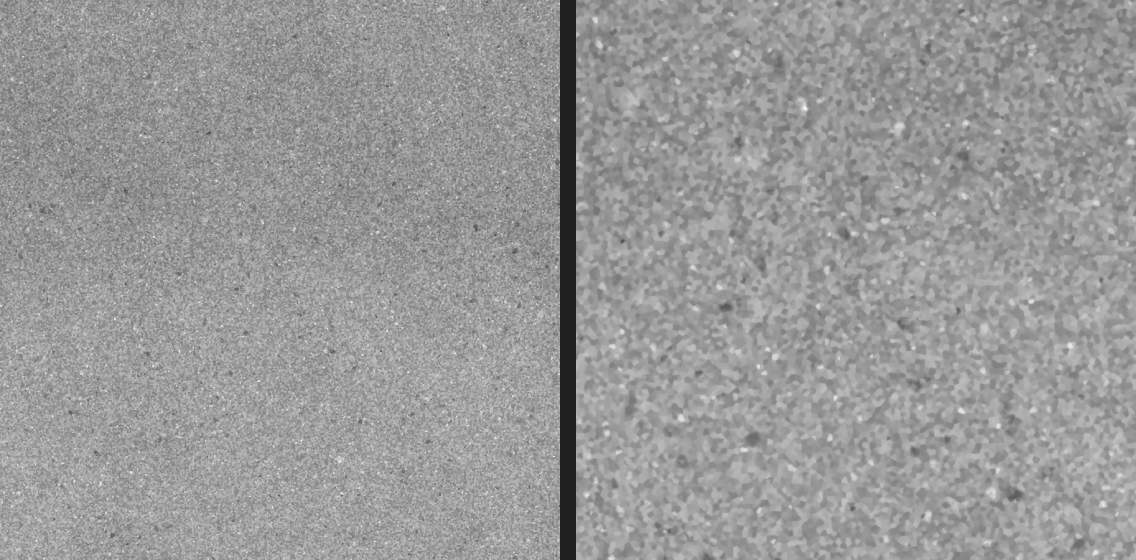
Left, the full canvas; right, a detail of the centre.
A Shadertoy shader for this texture:

```glsl
// Fine-grained grey concrete with soft clouds, pale flecks and dark pits.

vec3 hash3(vec2 cell) {
    vec3 q = fract(cell.xyx * vec3(0.1031, 0.1030, 0.0973));
    q += dot(q, q.yxz + 33.33);
    return fract((q.xxy + q.yzz) * q.zyx);
}

// Cellular noise: random greys of nearby points, blended; centred on zero.
float cellNoise(vec2 p, float sharpness) {
    vec2 base = floor(p);
    float sum = 0.0, weights = 0.0;
    for (int y = -1; y <= 1; y++)
    for (int x = -1; x <= 1; x++) {
        vec2 cell = base + vec2(x, y);
        vec3 rnd = hash3(cell);
        vec2 d = cell + rnd.xy - p;
        float w = exp(-sharpness * dot(d, d));
        sum += w * (rnd.z - 0.5);
        weights += w;
    }
    return sum / weights;
}

// Scattered lumpy spots, at most one per cell; radius is in cells.
float spots(vec2 p, float density, float radius) {
    vec2 base = floor(p);
    float cover = 0.0;
    for (int y = -1; y <= 1; y++)
    for (int x = -1; x <= 1; x++) {
        vec2 cell = base + vec2(x, y);
        vec3 place = hash3(cell + 17.0);
        vec3 look = hash3(cell + 71.0);
        vec2 d = p - cell - place.xy;
        float angle = atan(d.y, d.x) + 6.283 * look.x;
        float lumpy = 1.0 + 0.2 * sin(2.0 * angle) + 0.1 * sin(3.0 * angle + 9.0 * look.y);
        float r = radius * mix(0.55, 1.2, look.z) * lumpy;
        float spot = 1.0 - smoothstep(0.35 * r, r, length(d));
        cover = max(cover, spot * step(place.z, density) * mix(0.45, 1.0, look.y));
    }
    return cover;
}

void mainImage(out vec4 fragColor, in vec2 fragCoord) {
    vec2 uv = fragCoord / iResolution.y;

    // Broad tone: darker upper half with a wavering border, paler below.
    float clouds = cellNoise(uv * 5.0 + 3.0, 3.0);
    float patches = cellNoise(uv * 17.0 + 40.0, 4.0);
    float border = uv.y + 0.16 * clouds + 0.025 * sin(uv.x * 7.0 + 1.0);
    float grey = mix(0.627, 0.572, smoothstep(0.34, 0.68, border));
    grey += 0.016 * smoothstep(0.72, 1.0, uv.y);
    grey += 0.03 * clouds + 0.03 * patches;
    grey += 0.025 * cellNoise(uv * vec2(38.0, 55.0), 4.0);

    // Sand grain in two sizes, the finer one dominant.
    grey += 0.205 * cellNoise(uv * 340.0 + 11.0, 6.0);
    grey += 0.06 * cellNoise(uv * 150.0 + 5.0, 5.0);

    // Dark pits gather in the middle band; pinholes lie everywhere.
    float band = exp(-14.0 * pow(uv.y - 0.42, 2.0));
    float pitDensity = 0.05 + 0.14 * band;
    grey -= 0.16 * spots(uv * 46.0 + 8.0, pitDensity, 0.28);
    grey -= 0.2 * spots(uv * 85.0 + 31.0, 0.06, 0.24);

    // Pale mineral flecks, with a few larger chips.
    grey += 0.2 * spots(uv * 105.0 + 2.0, 0.24, 0.28);
    grey += 0.17 * spots(uv * 62.0 + 90.0, 0.09, 0.25);
    grey += 0.13 * spots(uv * 24.0 + 55.0, 0.05, 0.22);

    fragColor = vec4(vec3(clamp(grey, 0.0, 1.0)), 1.0);
}
```
